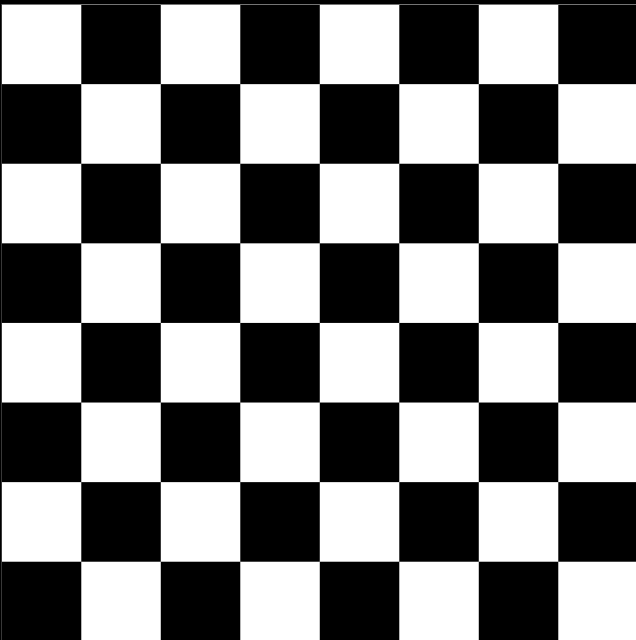
Write a Shadertoy shader that draws this pattern.

```glsl
// A black and white checkerboard of eight columns by eight rows, edged by
// a thin black margin on the left and a wider one along the top.
// Each axis gives a signed square wave; their product makes the checks.

const vec3 BLACK = vec3(0.0);
const vec3 WHITE = vec3(1.0);

// Sizes as fractions of the canvas, measured from the upper left corner
const vec2 CELL = vec2(0.125, 0.12437);
const vec2 MARGIN = vec2(0.0028, 0.0071);

// Signed distance to the nearest cell edge, in cells: positive in even cells
vec2 stripeDistance(vec2 cells) {
    return abs(mod(cells - 0.5, 2.0) - 1.0) - 0.5;
}

// Smoothed checks: 1 where column and row have equal parity, else 0
float checker(vec2 pos, vec2 cell, vec2 pixel) {
    vec2 wave = clamp(2.0 * stripeDistance(pos / cell) * cell / pixel, -1.0, 1.0);
    return 0.5 + 0.5 * wave.x * wave.y;
}

// 0 in the left and top margins, 1 on the board
float boardMask(vec2 pos, vec2 pixel) {
    vec2 inside = clamp(pos / pixel + 0.5, 0.0, 1.0);
    return min(inside.x, inside.y);
}

void mainImage(out vec4 fragColor, in vec2 fragCoord) {
    vec2 pixel = 1.0 / iResolution.xy;
    vec2 uv = fragCoord * pixel;

    // Board position, running right and down from its first white cell
    vec2 pos = vec2(uv.x, 1.0 - uv.y) - MARGIN;

    float light = min(checker(pos, CELL, pixel), boardMask(pos, pixel));
    fragColor = vec4(mix(BLACK, WHITE, light), 1.0);
}
```
